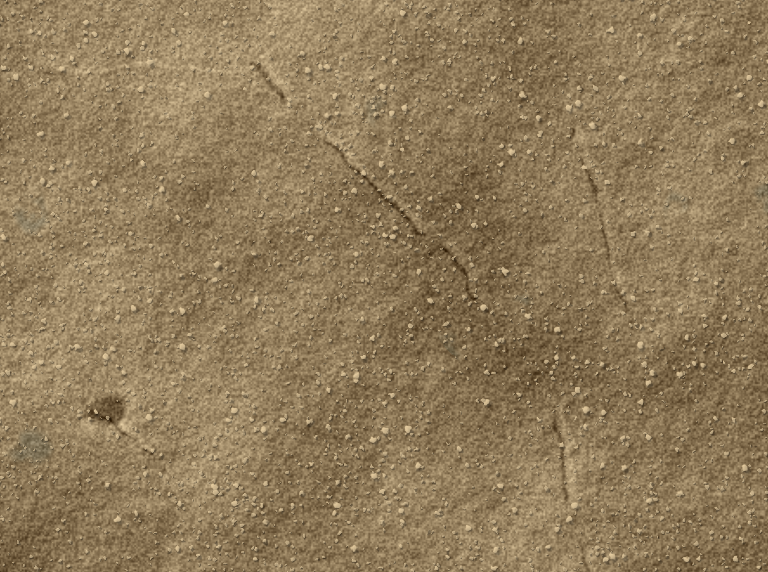
Give the GLSL for this texture, as a Shadertoy shader.

```glsl
const vec2 LIGHT = vec2(-0.6, 0.8);
const vec3 UMBER = vec3(0.38, 0.30, 0.19);
const vec3 CREAM = vec3(0.83, 0.74, 0.58);
const vec3 SLATE = vec3(0.43, 0.40, 0.31);

vec2 hash2(vec2 p) {
    vec3 q = fract(p.xyx * vec3(0.1031, 0.1030, 0.0973));
    q += dot(q, q.yzx + 33.33);
    return fract((q.xx + q.yz) * q.zy);
}

float noise(vec2 p) {
    vec2 i = floor(p), f = fract(p);
    f = f * f * (3.0 - 2.0 * f);
    float low = mix(hash2(i).x, hash2(i + vec2(1, 0)).x, f.x);
    float high = mix(hash2(i + vec2(0, 1)).x, hash2(i + vec2(1, 1)).x, f.x);
    return mix(low, high, f.y);
}

float fbm(vec2 p) {
    float sum = 0.0, amp = 0.5;
    for (int i = 0; i < 5; i++) {
        sum += amp * noise(p);
        p = mat2(1.6, 1.2, -1.2, 1.6) * p + 7.3;
        amp *= 0.5;
    }
    return sum;
}

vec2 warp(vec2 p, float scale, float amount) {
    return p + amount * (vec2(noise(p * scale), noise(p * scale + 41.7)) - 0.5);
}

// Slope of the noise surface towards the light
float relief(vec2 p, float scale, float reach) {
    return fbm(p * scale) - fbm(p * scale + LIGHT * reach);
}

float disc(vec2 d, float radius, float softness) {
    return 1.0 - smoothstep(radius * (1.0 - softness), radius, length(d));
}

// x: lit body of the crumbs, y: their cast shadow, z: brightness
vec3 crumbs(vec2 p, float scale, float density) {
    p *= scale;
    vec2 cell = floor(p);
    vec3 result = vec3(0);
    for (int j = -1; j <= 1; j++)
    for (int i = -1; i <= 1; i++) {
        vec2 id = cell + vec2(i, j);
        vec2 kind = hash2(id + 71.3);
        if (kind.x > density) continue;
        vec2 d = p - id - 0.2 - 0.6 * hash2(id);
        float r = mix(0.22, 0.46, kind.y * kind.y);
        float body = disc(d, r, 0.5);
        if (body > result.x) {
            result.x = body;
            result.z = 0.78 + 0.13 * dot(d, LIGHT) / r + 0.08 * kind.y;
        }
        result.y = max(result.y, disc(d + LIGHT * r * 0.8, r * 1.25, 0.7));
    }
    return result;
}

// Bare flakes of stone, likelier where the ground is broken
float flakes(vec2 p, float scale, float density) {
    p *= scale;
    vec2 cell = floor(p);
    float cover = 0.0;
    for (int j = -1; j <= 1; j++)
    for (int i = -1; i <= 1; i++) {
        vec2 id = cell + vec2(i, j);
        vec2 kind = hash2(id + 19.1);
        if (kind.x > density) continue;
        vec2 d = p - id - 0.2 - 0.6 * hash2(id + 5.0);
        cover = max(cover, disc(d, mix(0.18, 0.38, kind.y), 0.5));
    }
    return cover;
}

float segment(vec2 p, vec2 a, vec2 b) {
    vec2 ab = b - a;
    return length(p - a - ab * clamp(dot(p - a, ab) / dot(ab, ab), 0.0, 1.0));
}

// Dark groove with a pale lip on its far side
float crack(vec2 p, vec2 a, vec2 b, float width) {
    float groove = 1.0 - smoothstep(0.0, width, segment(p, a, b));
    float lip = 1.0 - smoothstep(0.0, width * 2.0, segment(p + vec2(-2.2, -0.6) * width, a, b));
    float gaps = smoothstep(0.25, 0.6, noise(p * 19.0));
    return gaps * (0.09 * lip - 0.17 * groove);
}

void mainImage(out vec4 fragColor, in vec2 fragCoord) {
    vec2 p = fragCoord / iResolution.y;
    vec2 bent = warp(warp(p, 9.0, 0.035), 45.0, 0.012);

    // Broad ground shading and sand grain
    float broken = 1.0 - smoothstep(0.03, 0.22, segment(bent, vec2(0.6, 0.82), vec2(0.9, 0.45)));
    float tone = 0.59 + 0.26 * (fbm(p * 3.2 + 4.0) - 0.48) - 0.045 * broken;
    tone += 0.20 * relief(p, 7.0, 0.35) + 0.17 * relief(p, 45.0, 0.6);
    tone += 0.13 * (noise(p * 170.0) - noise(p * 170.0 + LIGHT * 0.7));
    tone += 0.20 * (noise(p * 330.0) - 0.5);
    tone -= 0.05 * smoothstep(0.45, 0.85, length(p - vec2(0.67, 0.5)));

    // Cracks and a pale vein
    tone += crack(bent, vec2(0.45, 0.89), vec2(0.83, 0.49), 0.006);
    tone += crack(bent, vec2(1.0, 0.78), vec2(1.09, 0.46), 0.006);
    tone += crack(bent, vec2(0.96, 0.29), vec2(1.02, 0.0), 0.006);
    tone += crack(bent, vec2(0.12, 0.34), vec2(0.29, 0.17), 0.005);
    tone += 0.09 * (1.0 - smoothstep(0.0, 0.008, segment(bent, vec2(0.08, 0.89), vec2(0.44, 0.88))));

    // Hollow with a lit far rim
    vec2 hollow = (bent - vec2(0.19, 0.29)) * vec2(0.85, 1.15);
    tone += 0.07 * disc(hollow - LIGHT * -0.012, 0.055, 0.5);
    tone -= 0.30 * disc(hollow, 0.037, 0.45);

    // Stone flakes
    float stone = flakes(bent, 7.0, mix(0.13, 0.5, broken));
    stone *= smoothstep(0.3, 0.55, fbm(p * 22.0));
    vec3 color = mix(UMBER, CREAM, (tone - UMBER.r) / (CREAM.r - UMBER.r));
    color = mix(color, SLATE + 0.8 * (tone - 0.54), 0.65 * stone);

    // Scattered crumbs, fine then coarse
    vec2 rough = warp(p, 230.0, 0.0045);
    float spread = smoothstep(0.25, 0.7, fbm(p * 5.0 + 11.0));
    vec3 fine = crumbs(rough, 105.0, 0.08 + 0.20 * spread);
    vec3 coarse = crumbs(rough, 62.0, 0.03 + 0.13 * spread);
    color *= 1.0 - 0.30 * max(fine.y, coarse.y);
    color = mix(color, CREAM * fine.z * 1.12, 0.8 * fine.x);
    color = mix(color, CREAM * coarse.z * 1.2, 0.9 * coarse.x);

    fragColor = vec4(clamp(color, 0.0, 1.0), 1.0);
}
```
